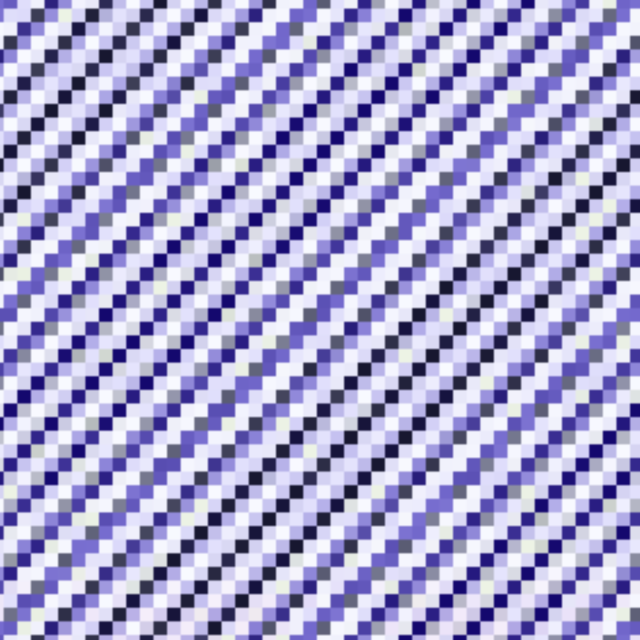
Give the GLSL for this pattern, as a WebGL 1 fragment shader.

```glsl
precision highp float;
// Mosaic of square cells crossed by rising diagonal indigo and charcoal lines.
uniform vec2 u_resolution;

const float CELLS = 47.0;                  // cells across the canvas
const vec2 GRID_SHIFT = vec2(0.27, 0.63);  // partial cells at left and top
const float LINE_PERIOD = 23.0 / 6.0;      // diagonal spacing, in cells
const float LINE_START = 10.0;             // diagonal that a line hits dead centre
const float BEAT = 23.0;                   // diagonals between two centred lines

const vec3 PAPER = vec3(0.975, 0.98, 1.0);
const vec3 LILAC = vec3(0.885, 0.88, 0.99);
const vec3 MINT = vec3(0.93, 0.955, 0.90);
const vec3 ROSE = vec3(0.95, 0.90, 0.97);
const vec3 PURPLE = vec3(0.46, 0.42, 0.81);
const vec3 NAVY = vec3(0.08, 0.03, 0.43);
const vec3 GREY = vec3(0.45, 0.46, 0.55);
const vec3 BLACK = vec3(0.09, 0.09, 0.19);

float hash(vec2 p, float seed) {
  vec3 a = fract(vec3(p.xyx) * vec3(0.1031, 0.1030, 0.0973) + seed * 0.137);
  a += dot(a, a.yzx + 33.33);
  return fract((a.x + a.y) * a.z);
}

// Signed distance, in diagonals, to the nearest line.
float lineOffset(float diagonal) {
  float t = (diagonal - LINE_START) / LINE_PERIOD;
  return (t - floor(t + 0.5)) * LINE_PERIOD;
}

// Soft line profile: 1 at the centre, near 0 between lines.
float lineInk(float offset) {
  return exp(-1.9 * offset * offset);
}

// Even diagonals turn grey: every second cell, and all where the ink is dense.
float greyness(vec2 cell, float diagonal, float ink) {
  float even = 1.0 - mod(diagonal, 2.0);
  float beat = floor((diagonal - LINE_START) / BEAT);
  float alternate = mod(cell.x + beat, 2.0);
  return even * max(alternate, 0.85 * smoothstep(0.75, 1.0, ink));
}

// Pale ground with mixed white, lilac and rare mint cells, rosier at the foot.
vec3 groundColor(vec2 cell) {
  vec3 ground = mix(PAPER, LILAC, smoothstep(0.35, 0.95, hash(cell, 1.0)));
  ground = mix(ground, MINT, step(0.93, hash(cell, 2.0)));
  float foot = smoothstep(0.83, 0.95, cell.y / CELLS);
  return mix(ground, ROSE, 0.6 * foot * step(0.5, hash(cell, 3.0)));
}

// Ramp from ground through a middle tone to a dark one.
vec3 inkRamp(vec3 ground, vec3 middle, vec3 dark, float ink) {
  vec3 color = mix(ground, middle, clamp(ink / 0.58, 0.0, 1.0));
  return mix(color, dark, clamp((ink - 0.58) / 0.42, 0.0, 1.0));
}

vec3 cellColor(vec2 cell) {
  float diagonal = cell.x + cell.y;
  float ink = lineInk(lineOffset(diagonal));
  float wear = (hash(cell, 4.0) - 0.5) * 0.28;
  float grey = greyness(cell, diagonal, ink);
  ink = clamp(ink * (1.0 + wear), 0.0, 1.0);
  vec3 middle = mix(PURPLE, GREY, grey);
  vec3 dark = mix(NAVY, BLACK, grey);
  return inkRamp(groundColor(cell), middle, dark, ink);
}

void main() {
  vec2 uv = gl_FragCoord.xy / u_resolution;
  vec2 grid = vec2(uv.x, 1.0 - uv.y) * CELLS - GRID_SHIFT;

  // Blend the four nearest cells across a narrow seam.
  vec2 corner = floor(grid - 0.5);
  vec2 seam = max(vec2(0.12), CELLS / u_resolution);
  vec2 blend = smoothstep(0.5 - seam, 0.5 + seam, grid - 0.5 - corner);
  vec3 upper = mix(cellColor(corner), cellColor(corner + vec2(1.0, 0.0)), blend.x);
  vec3 lower = mix(cellColor(corner + vec2(0.0, 1.0)), cellColor(corner + 1.0), blend.x);

  gl_FragColor = vec4(mix(upper, lower, blend.y), 1.0);
}
```
